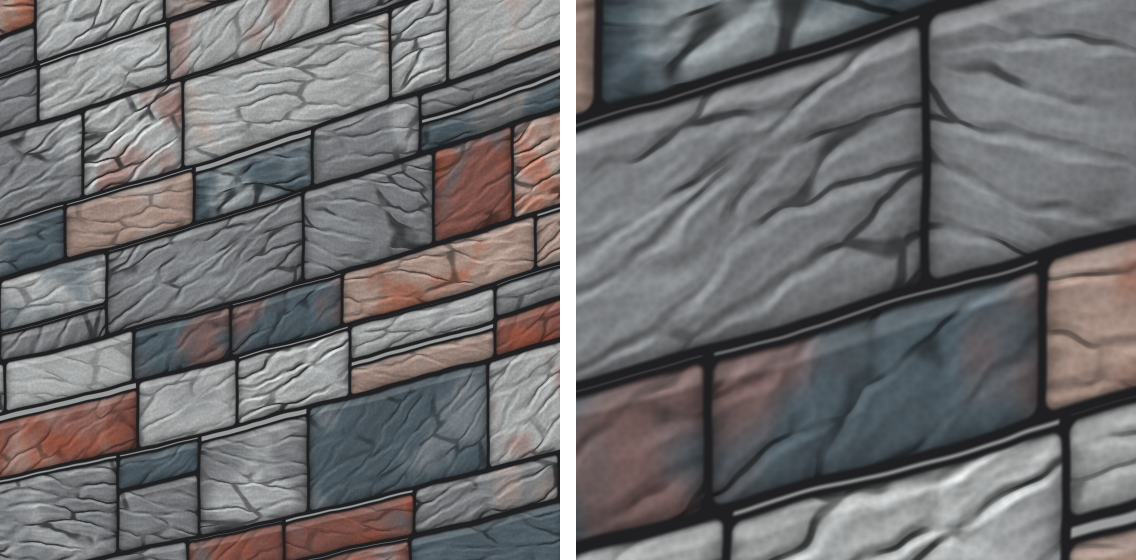
Left: the whole. Right: its middle third, enlarged.
Reproduce this texture procedurally as a three.js fragment shader.

```glsl
// Slanted courses of split stone blocks with carved folds, rust stains and dark joints.
varying vec2 vUv;

const vec3 PALE = vec3(0.67, 0.68, 0.68);
const vec3 GREY = vec3(0.49, 0.50, 0.51);
const vec3 SLATE = vec3(0.31, 0.36, 0.39);
const vec3 TAN = vec3(0.65, 0.56, 0.52);
const vec3 RUST = vec3(0.50, 0.33, 0.30);
const vec3 EMBER = vec3(0.62, 0.31, 0.22);
const vec3 JOINT = vec3(0.12, 0.12, 0.13);
const float COURSE = 0.125;  // mean course height
const float BLOCK = 0.235;   // mean block width

float hash(vec2 p) {
  return fract(sin(dot(p, vec2(127.1, 311.7))) * 43758.5);
}

// Layered sines, roughly -1 to 1
float waves(vec2 p) {
  float sum = 0.0;
  float amp = 0.5;
  for (int i = 0; i < 4; i++) {
    sum += amp * sin(p.x + 1.3 * sin(p.y)) * cos(p.y * 0.9 + sin(p.x * 0.7));
    p = mat2(1.4, 1.1, -1.1, 1.4) * p + 2.7;
    amp *= 0.55;
  }
  return sum;
}

// Distances to the nearest and second nearest cell points
vec2 cellular(vec2 p) {
  vec2 cell = floor(p);
  vec2 near = vec2(8.0);
  for (int y = -1; y <= 1; y++) {
    for (int x = -1; x <= 1; x++) {
      vec2 c = cell + vec2(float(x), float(y));
      float d = length(c + vec2(hash(c), hash(c + 41.3)) - p);
      near = d < near.x ? vec2(d, near.x) : vec2(near.x, min(near.y, d));
    }
  }
  return near;
}

// Rock folds: x is height, y is the crease mask
vec2 relief(vec2 p, float angle, float seed) {
  float c = cos(angle);
  float s = sin(angle);
  vec2 q = mat2(c, -s, s, c) * p + seed * 5.0;
  q += 0.014 * vec2(waves(q * 19.0), waves(q * 23.0 + 5.0));
  vec2 fold = cellular(q * vec2(9.0, 32.0));
  vec2 chip = cellular(q * vec2(26.0, 85.0) + 3.0);
  float gap = fold.y - fold.x;
  float height = 0.55 * smoothstep(0.0, 0.4, gap) + 0.5 * fold.x + 0.28 * chip.x;
  return vec2(height, 1.0 - smoothstep(0.03, 0.13, gap));
}

float jointAt(float i, float seed, float jitter) {
  return i + jitter * (hash(vec2(i, seed)) - 0.5);
}

// Uneven interval around t: index, start, end
vec3 span(float t, float seed, float jitter) {
  float i = floor(t);
  if (t < jointAt(i, seed, jitter)) i -= 1.0;
  else if (t > jointAt(i + 1.0, seed, jitter)) i += 1.0;
  return vec3(i, jointAt(i, seed, jitter), jointAt(i + 1.0, seed, jitter));
}

float roundBox(vec2 p, vec2 lo, vec2 hi, float radius) {
  vec2 q = abs(p - 0.5 * (lo + hi)) - 0.5 * (hi - lo) + radius;
  return length(max(q, 0.0)) + min(max(q.x, q.y), 0.0) - radius;
}

vec3 stoneTone(float pick) {
  if (pick < 0.27) return PALE;
  if (pick < 0.52) return GREY;
  if (pick < 0.68) return SLATE;
  if (pick < 0.84) return TAN;
  return RUST;
}

void main() {
  // Courses climb to the right, more steeply near the top
  vec2 p = vUv;
  float climb = p.y - p.x * (0.2 + 0.13 * p.y) + 0.004 * waves(p * 16.0);
  float along = p.x + 0.0015 * waves(p * 30.0 + 9.0);
  vec3 row = span(climb / COURSE, 3.0, 0.6);
  float shift = 7.0 * hash(vec2(row.x, 17.0));
  vec3 col = span(along / BLOCK + shift, row.x + 31.0, 0.75);
  vec2 pos = vec2(along + shift * BLOCK, climb);
  vec2 lo = vec2(col.y * BLOCK, row.y * COURSE);
  vec2 hi = vec2(col.z * BLOCK, row.z * COURSE);
  vec2 id = vec2(col.x, row.x);

  // Some tall blocks are cut into two thin ones
  if (hash(id + 5.5) > 0.66 && hi.y - lo.y > 0.1) {
    float cut = mix(lo.y, hi.y, mix(0.35, 0.65, hash(id + 8.2)));
    if (pos.y < cut) { hi.y = cut; id += 0.37; }
    else { lo.y = cut; id += 0.61; }
  }
  float seed = hash(id + 2.1);
  float ledge = 0.004 + 0.014 * hash(id + 6.4) * hash(id + 3.3);
  float face = roundBox(pos, lo + 0.002, hi - vec2(0.002, ledge), 0.007);

  // Two tones per block with warm stains
  float patches = waves(p * vec2(17.0, 13.0) + seed * 20.0);
  vec3 tone = stoneTone(seed);
  vec3 color = mix(tone, stoneTone(hash(id + 9.7)), 0.6 * smoothstep(0.0, 0.5, patches));
  float warm = step(0.74, seed) * smoothstep(-0.1, 0.5, waves(p * 21.0 + 4.0));
  color = mix(color, EMBER, 0.55 * warm);

  // Folds lit from the upper left
  float rough = mix(0.3, 1.0, hash(id + 4.8));
  float angle = mix(-0.3, 1.0, hash(id + 7.6));
  vec2 here = relief(p, angle, seed);
  vec2 lit = relief(p + vec2(-0.0022, 0.0026), angle, seed);
  color *= 1.0 + rough * clamp(1.1 * (here.x - lit.x), -0.45, 0.4);
  color *= 1.0 - 0.6 * rough * here.y * smoothstep(-0.2, 0.25, waves(p * 24.0 + 1.0));
  color *= 0.97 + 0.1 * (cellular(p * 170.0).x - 0.4) + 0.12 * patches;

  // Bevel, ledge strip and dark joints
  color *= 1.0 - 0.4 * exp(min(face, 0.0) * 130.0);
  float rim = smoothstep(0.008, 0.003, abs(hi.y - ledge - 0.007 - pos.y));
  color += 0.13 * rim * smoothstep(0.0, -0.004, face);
  float strip = smoothstep(0.002, 0.005, hi.y - pos.y) * smoothstep(0.002, 0.005, pos.y - hi.y + ledge);
  vec3 gap = mix(JOINT, PALE * 0.9, strip * smoothstep(0.002, 0.005, min(pos.x - lo.x, hi.x - pos.x)));
  color = mix(color, gap, smoothstep(-0.002, 0.001, face));
  gl_FragColor = vec4(clamp(color, 0.0, 1.0), 1.0);
}
```
